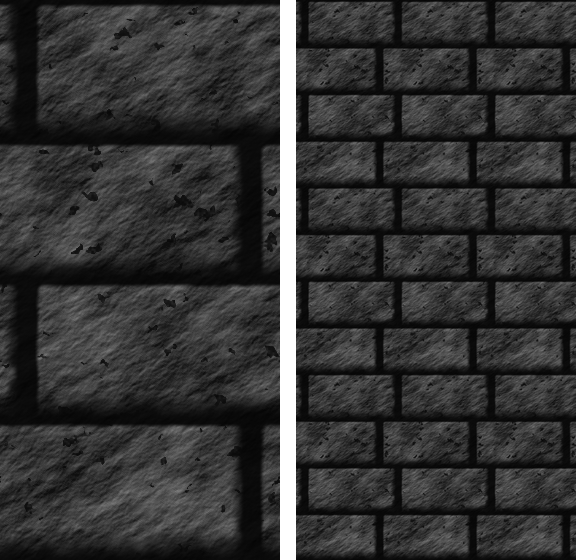
Left, the tile; right, the same tile 3 across and 3 down.
Write a Shadertoy shader that draws this texture.

```glsl
const float ROWS = 4.0;
const float ROW_HEIGHT = 0.5;                 // canvas width = 1, height = 2
const vec2  BRICK_HALF = vec2(0.465, 0.236);
const float CORNER = 0.022;
const float TOP_GAP = 0.021;
const vec2  LEFT_EDGE = vec2(0.135, 0.937);   // even rows, odd rows
const float EDGE_SOFT = 0.010;
const float BOTTOM_FADE = 0.115;
const float SIDE_FADE = 0.055;

const vec3  STONE = vec3(0.235);
const vec3  JOINT = vec3(0.042);
const vec3  PIT = vec3(0.075);
const float MOTTLE = 0.14;
const float GRAIN = 0.36;
const float RELIEF = 0.42;
const float RIM_LIGHT = 0.07;
const vec2  LIGHT_STEP = vec2(-0.003, 0.0035);

const vec2  PIT_CELLS = vec2(12.0, 24.0);
const float PIT_CHANCE = 0.42;
const float PIT_MIN = 0.005;
const float PIT_MAX = 0.024;

float hash(vec2 p) {
    vec3 q = fract(p.xyx * 0.1031);
    q += dot(q, q.yzx + 33.33);
    return fract((q.x + q.y) * q.z);
}

// Lattice value that wraps over the canvas even when the grid is sheared
float lattice(vec2 cell, vec2 cells, float shear, float seed) {
    float turns = floor(cell.x / cells.x);
    cell.x -= turns * cells.x;
    cell.y = mod(cell.y + turns * shear, cells.y);
    return hash(cell + seed * 17.3);
}

float noise(vec2 uv, vec2 cells, float shear, float seed) {
    vec2 q = uv * cells - vec2(0.0, uv.x * shear);
    vec2 i = floor(q), f = q - i;
    f = f * f * (3.0 - 2.0 * f);
    float a = lattice(i, cells, shear, seed);
    float b = lattice(i + vec2(1, 0), cells, shear, seed);
    float c = lattice(i + vec2(0, 1), cells, shear, seed);
    float d = lattice(i + vec2(1, 1), cells, shear, seed);
    return mix(mix(a, b, f.x), mix(c, d, f.x), f.y);
}

// Rough stone with strata rising to the right
float stoneHeight(vec2 uv) {
    vec2 cells = vec2(11.0, 40.0);
    float shear = 10.0, sum = 0.0, weight = 0.36;
    for (int i = 0; i < 5; i++) {
        sum += weight * noise(uv, cells, shear, float(i) + 1.0);
        cells *= 2.0;
        shear *= 2.0;
        weight *= 0.68;
    }
    return sum;
}

// Coverage of scattered ragged pits
float pits(vec2 uv) {
    vec2 warp = vec2(noise(uv, vec2(38, 76), 0.0, 7.0), noise(uv, vec2(38, 76), 0.0, 8.0)) - 0.5;
    warp += 0.6 * (vec2(noise(uv, vec2(90, 180), 0.0, 9.0), noise(uv, vec2(90, 180), 0.0, 10.0)) - 0.5);
    vec2 q = uv * PIT_CELLS + warp * 0.36;
    vec2 base = floor(q);
    float cover = 0.0;
    for (int y = -1; y <= 1; y++)
    for (int x = -1; x <= 1; x++) {
        vec2 cell = base + vec2(x, y);
        vec2 id = mod(cell, PIT_CELLS);
        vec2 center = cell + vec2(hash(id + 31.0), hash(id + 57.0));
        vec2 d = (q - center) / PIT_CELLS.x;
        float angle = 0.3 + 2.2 * (hash(id + 83.0) - 0.5);
        d = mat2(cos(angle), -sin(angle), sin(angle), cos(angle)) * d;
        float size = hash(id + 109.0);
        float radius = mix(PIT_MIN, PIT_MAX, size * size);
        float inside = smoothstep(0.003, -0.002, length(d * vec2(0.8, 1.35)) - radius);
        cover = max(cover, inside * step(hash(id + 5.0), PIT_CHANCE));
    }
    return cover;
}

void mainImage(out vec4 fragColor, in vec2 fragCoord) {
    vec2 uv = fragCoord / iResolution.xy;

    // Brick layout: local.y grows downward from the brick centre
    float below = -uv.y * ROWS * ROW_HEIGHT - TOP_GAP - BRICK_HALF.y;
    float row = mod(floor(below / ROW_HEIGHT + 0.5), ROWS);
    float left = mod(row, 2.0) < 0.5 ? LEFT_EDGE.x : LEFT_EDGE.y;
    vec2 local = vec2(fract(uv.x - left - BRICK_HALF.x + 0.5) - 0.5,
                      below - ROW_HEIGHT * floor(below / ROW_HEIGHT + 0.5));
    float wobble = noise(uv, vec2(24, 48), 0.0, 11.0) - 0.5;
    vec2 corner = abs(local) - BRICK_HALF + CORNER;
    float edge = length(max(corner, 0.0)) + min(max(corner.x, corner.y), 0.0) - CORNER + 0.006 * wobble;

    // Crisp lit top and left, long shadow at the bottom and right
    float face = smoothstep(EDGE_SOFT, -EDGE_SOFT, edge);
    vec2 room = BRICK_HALF - local + 0.03 * wobble;
    float shade = smoothstep(-0.005, BOTTOM_FADE, room.y) * smoothstep(-0.01, SIDE_FADE, room.x);
    float rim = exp(-(local.y + BRICK_HALF.y) / 0.03);

    // Stone surface
    float height = stoneHeight(uv);
    float relief = height - stoneHeight(uv + LIGHT_STEP);
    float broad = noise(uv, vec2(5, 12), 3.0, 12.0) - 0.5;
    float tone = MOTTLE * broad + GRAIN * (height - 0.48) + RELIEF * relief;
    tone += RIM_LIGHT * min(rim, 1.0) + 0.02 * (hash(vec2(row, 3.0)) - 0.5);
    vec3 stone = max(STONE + tone, vec3(0.06));

    // Pits with a speckled floor
    float speckle = noise(uv, vec2(130, 260), 0.0, 13.0);
    stone = mix(stone, PIT * (0.4 + 1.3 * speckle * speckle), 0.88 * pits(uv));

    vec3 joint = JOINT * (0.45 + height) + 0.05 * relief;
    fragColor = vec4(clamp(mix(joint, stone, face * shade), 0.0, 1.0), 1.0);
}
```
